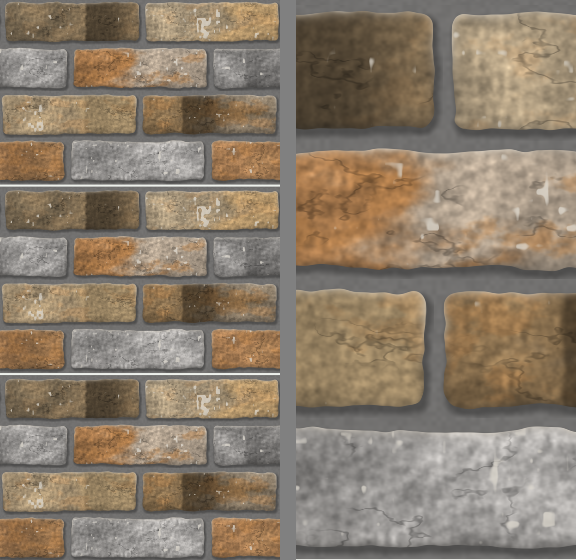
Left: the whole. Right: its middle third, enlarged.
A WebGL 2 fragment shader for this texture:

```glsl
#version 300 es
precision highp float;
// Weathered brick wall: one panel of four staggered courses, stacked three times
// with pale lines between. Each brick is a wobbly rounded box, coloured by a
// two-tone blend, a stain and a chalk patch, then lit with a noise relief.
uniform vec2 u_resolution;
out vec4 fragColor;

// Per brick, two to a course from the top: tone at the left and right end.
const vec3 LEFT_TONE[8] = vec3[8](
  vec3(.47, .41, .32), vec3(.68, .61, .50), vec3(.65, .47, .30), vec3(.56, .55, .54),
  vec3(.66, .58, .46), vec3(.54, .44, .31), vec3(.60, .59, .58), vec3(.66, .49, .33));
const vec3 RIGHT_TONE[8] = vec3[8](
  vec3(.52, .44, .33), vec3(.71, .59, .42), vec3(.67, .61, .54), vec3(.61, .60, .59),
  vec3(.65, .56, .42), vec3(.56, .50, .42), vec3(.63, .62, .61), vec3(.61, .46, .31));
// Stain start and strength, chalk patch position and strength.
const vec4 WEAR[8] = vec4[8](
  vec4(.18, .42, .5, .1), vec4(.5, .0, -.1, 1.), vec4(.3, .0, .5, .3), vec4(-.48, .2, .55, .3),
  vec4(.22, .14, -.45, .8), vec4(-.38, .40, .2, .2), vec4(-.7, .08, .35, .6), vec4(.1, .08, -.5, .2));

float hash(vec2 p) {
  vec3 q = fract(p.xyx * vec3(.1031, .1030, .0973));
  q += dot(q, q.yzx + 33.33);
  return fract((q.x + q.y) * q.z);
}

float noise(vec2 p) {
  vec2 i = floor(p), f = fract(p);
  f = f * f * (3. - 2. * f);
  return mix(mix(hash(i), hash(i + vec2(1, 0)), f.x),
             mix(hash(i + vec2(0, 1)), hash(i + vec2(1, 1)), f.x), f.y);
}

float fbm(vec2 p) {
  float sum = 0., gain = .5;
  for (int i = 0; i < 5; i++) {
    sum += gain * noise(p);
    p = mat2(1.6, 1.2, -1.2, 1.6) * p + 7.3;
    gain *= .55;
  }
  return sum / 1.06;
}

// Stone relief: broad lumps plus fine grit.
float relief(vec2 p) {
  return fbm(p * vec2(5., 7.)) + .5 * noise(p * 34.) + .25 * noise(p * 61.);
}

float roundBox(vec2 p, vec2 halfSize, float radius) {
  vec2 q = abs(p) - halfSize + radius;
  return length(max(q, 0.)) + min(max(q.x, q.y), 0.) - radius;
}

vec3 stoneColor(vec2 b, vec2 s, int id) {
  vec4 wear = WEAR[id];
  float cloud = fbm(s * vec2(2.2, 3.5)) - .5;
  float blotch = fbm(s * vec2(5., 8.) + 20.) - .5;
  vec3 col = mix(LEFT_TONE[id], RIGHT_TONE[id], smoothstep(-.4, .4, b.x + 2.4 * cloud));
  col *= 1. + .55 * blotch + .3 * cloud;

  // Rust tint on the warm bricks
  float warmth = smoothstep(.08, .3, LEFT_TONE[id].r - LEFT_TONE[id].b);
  col = mix(col, vec3(.64, .45, .26), .5 * warmth * smoothstep(.04, .25, blotch - cloud));

  // Dark stain with a crisp left edge that fades to the right
  float along = b.x - wear.x + .05 * blotch;
  float stain = smoothstep(-.02, .03, along) * (1. - smoothstep(.25, .85, along));
  col *= 1. - wear.y * stain * (1. + blotch);

  // Thin cracks
  float crack = abs(fbm(s * vec2(2.5, 5.) + 40.) - .5);
  col *= 1. - .22 * (1. - smoothstep(.0, .025, crack)) * smoothstep(.4, .6, noise(s * 4.));

  // Relief lit from the upper left
  float slope = relief(s + .014) - relief(s - .014);
  col *= 1. + clamp(.34 * slope, -.3, .3);

  // Chalk flecks, densest around the patch
  float patchFall = exp(-dot((b - vec2(wear.z, .08)) * vec2(5., 4.), (b - vec2(wear.z, .08)) * vec2(5., 4.)));
  float fleck = .6 * noise(s * vec2(30., 24.)) + .4 * noise(s * 13. + 9.);
  float chalk = smoothstep(.8, .93, fleck + .3 * wear.w * patchFall);
  return mix(col, vec3(.87, .85, .81), .75 * chalk);
}

void main() {
  // Canvas is 3.84 units wide, y runs down from the top
  float pixel = 3.84 / u_resolution.x;
  vec2 p = vec2(gl_FragCoord.x, u_resolution.y - gl_FragCoord.y) * pixel;
  p.y = mod(p.y, 2.585);

  // Course, brick and position within the brick
  float row = clamp(floor((p.y + .0175) / .635), 0., 3.);
  float stagger = vec4(.03, .965, -.01, .93)[int(row)];
  float column = floor((p.x - stagger) / 1.92);
  vec2 b = vec2(p.x - stagger - 1.92 * column - .96, p.y - .3 - .635 * row);
  int id = int(2. * row + mod(column, 2.));
  vec2 s = b + vec2(11., 17.) * float(id + 1);

  // Uneven outline
  vec2 wobble = vec2(noise(s * 5.), noise(s * 4. + 30.)) - .5;
  wobble += .5 * (vec2(noise(s * 17.), noise(s * 15. + 50.)) - .5);
  vec2 q = b + .03 * wobble;
  float d = roundBox(q, vec2(.912, .264), .06);

  // Mortar with a shadow below and to the right of each brick
  vec3 mortar = vec3(.445, .44, .435) * (.96 + .08 * noise(p * 45.));
  float shadow = roundBox(q - vec2(.014, .024), vec2(.912, .264), .06);
  mortar *= 1. - .3 * (1. - smoothstep(-.01, .035, shadow));

  // Stone with a worn pale upper rim and a darker lower one
  vec3 stone = stoneColor(b, s, id);
  float rim = exp(min(d, 0.) / .016);
  float upper = smoothstep(.15, -.2, b.y);
  stone = mix(stone, vec3(.84, .81, .76), rim * (.15 + .6 * upper) * (.5 + .5 * noise(s * 14.)));
  stone *= 1. - .28 * exp(min(d, 0.) / .03) * (1. - upper);

  vec3 col = mix(stone, mortar, smoothstep(-.6 * pixel, .6 * pixel, d));

  // Pale line between panels
  float line = abs(p.y - 2.545) - .014;
  col = mix(vec3(.93, .94, .92), col, smoothstep(-.6 * pixel, .6 * pixel, line));
  fragColor = vec4(col, 1.);
}
```
